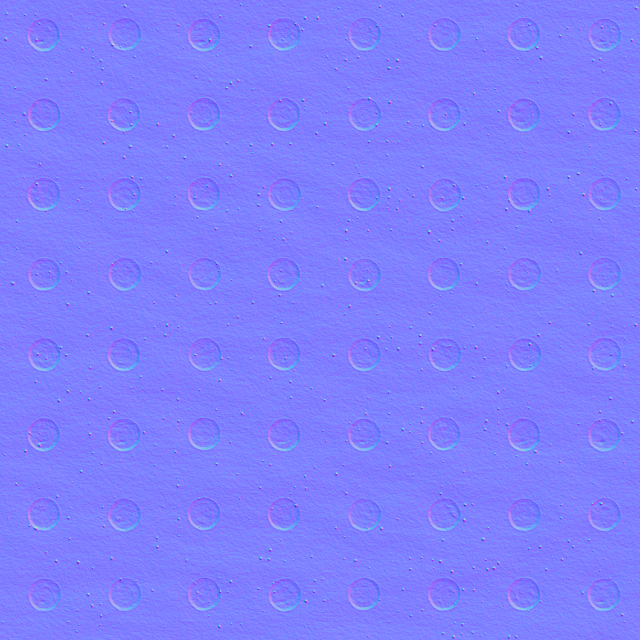
A Shadertoy shader for this texture map:

```glsl
// Tangent-space normal map of a rough painted panel with an 8 by 8 grid of shallow round dents.

vec2 hash2(vec2 p) {
    vec3 q = fract(p.xyx * vec3(0.1031, 0.1030, 0.0973));
    q += dot(q, q.yzx + 33.33);
    return fract((q.xx + q.yz) * q.zy);
}

float gradientDot(vec2 cell, vec2 offset) {
    float angle = 6.2832 * hash2(cell + 57.0).x;
    return dot(vec2(cos(angle), sin(angle)), offset);
}

float gradientNoise(vec2 p) {
    vec2 i = floor(p), f = fract(p);
    vec2 u = f * f * f * (f * (f * 6.0 - 15.0) + 10.0);
    vec2 e = vec2(1.0, 0.0);
    return mix(mix(gradientDot(i, f), gradientDot(i + e, f - e), u.x),
               mix(gradientDot(i + e.yx, f - e.yx), gradientDot(i + 1.0, f - 1.0), u.x), u.y);
}

float bell(float x) {
    return exp(-x * x);
}

// Paint texture, stretched sideways, from broad waves to fine grain
float grainHeight(vec2 uv) {
    uv.y += 0.05 * uv.x;
    return 0.00140 * gradientNoise(uv * vec2(5.0, 13.0) + 31.0)
         + 0.00080 * gradientNoise(uv * vec2(13.0, 27.0) + 3.0)
         + 0.00026 * gradientNoise(uv * vec2(55.0, 95.0))
         + 0.00024 * gradientNoise(uv * vec2(130.0, 195.0) + 19.0)
         + 0.00024 * gradientNoise(uv * vec2(260.0, 330.0) + 71.0);
}

// Recessed disc, deepest at its lower left, with a thin lip, an inner ring and a worn floor
float dentHeight(vec2 uv) {
    vec2 cell = floor(uv * 8.0);
    vec2 random = hash2(cell + 11.0);
    vec2 p = fract(uv * 8.0) / 8.0 - vec2(0.0692, 0.0710) + 0.002 * (random - 0.5);
    vec2 seed = cell * 17.0;
    float r = length(p) + 0.0010 * gradientNoise(p * 70.0 + seed);
    float inside = 1.0 - smoothstep(0.0205, 0.0254, r);
    float wear = gradientNoise(p * 90.0 + seed + 5.0);

    float depth = (0.0010 + 0.0003 * random.x) * (1.0 - dot(p, vec2(7.0, 25.0)));
    float skirt = 0.0009 * bell(length(p) / 0.026);
    float lip = 0.00030 * bell((r - 0.0258) / 0.0012);
    float ring = (0.00018 + 0.0005 * wear) * bell((r - 0.0130) / 0.0018);
    float scuffs = inside * (0.00026 * gradientNoise(p * 200.0 + seed)
                           + 0.00040 * gradientNoise(p * vec2(80.0, 110.0) + seed + 9.0));

    // Deeper gouge low on the floor of a few dents
    float gouge = step(0.82, random.y) * 0.0011
                * bell(length((p + vec2(0.005, 0.011)) * vec2(0.5, 1.2)) / 0.0030);
    return lip + ring + scuffs - depth * inside - skirt - gouge;
}

// Scattered grit, mostly small
float gritHeight(vec2 uv) {
    vec2 cell = floor(uv * 60.0);
    vec2 chance = hash2(cell + 131.0);
    vec2 center = 0.2 + 0.6 * hash2(cell + 277.0);
    float radius = 0.0009 + 0.0008 * chance.y * chance.y;
    vec2 offset = (fract(uv * 60.0) - center) / 60.0;
    float d = length(offset * (0.8 + 0.5 * center));
    return step(chance.x, 0.28) * radius * mix(0.25, 1.6, chance.y) * bell(d / radius);
}

// Faint long hairline scratches
float scratchHeight(vec2 uv) {
    float h = 0.0;
    for (float i = 0.0; i < 7.0; i++) {
        vec2 center = vec2(0.1, 0.5) + vec2(0.6, 0.45) * hash2(vec2(i, 41.0));
        float angle = 1.1 + 1.2 * hash2(vec2(i, 83.0)).x;
        vec2 along = vec2(cos(angle), sin(angle));
        vec2 p = uv - center;
        float across = dot(p, vec2(-along.y, along.x));
        h -= 0.00008 * bell(across / 0.0011) * bell(dot(p, along) / 0.06);
    }
    return h;
}

float surfaceHeight(vec2 uv) {
    return grainHeight(uv) + dentHeight(uv) + gritHeight(uv) + scratchHeight(uv);
}

void mainImage(out vec4 fragColor, in vec2 fragCoord) {
    vec2 uv = fragCoord / iResolution.xy;

    // Central differences, about one pixel wide or more for smooth edges
    float reach = max(0.0008, 0.4 / iResolution.y);
    vec2 e = vec2(reach, 0.0);
    vec2 slope = vec2(surfaceHeight(uv + e) - surfaceHeight(uv - e),
                      surfaceHeight(uv + e.yx) - surfaceHeight(uv - e.yx)) / (2.0 * reach);

    vec3 normal = normalize(vec3(-slope, 1.0));
    fragColor = vec4(0.5 + 0.5 * normal, 1.0);
}
```
